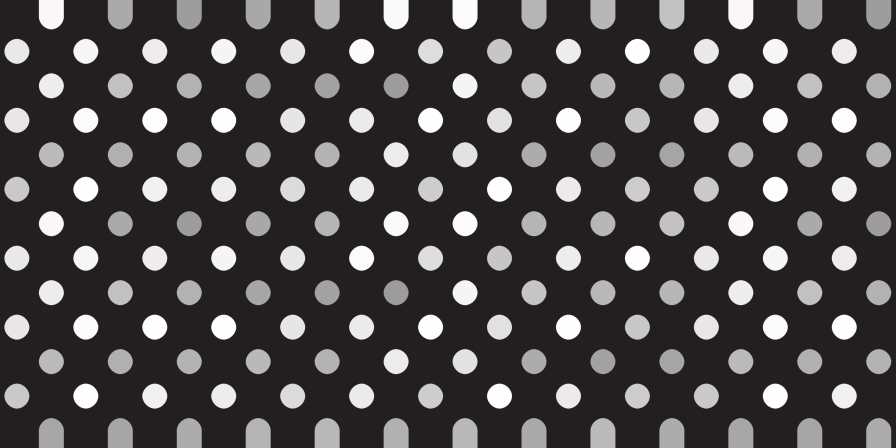
A Shadertoy shader for this pattern:

```glsl
// Staggered rows of softly squared grey dots on a near-black ground.
// A clamped grid stretches the first and last rows to the canvas edges;
// hashed tones repeat every ten columns and six rows.

float hash(vec2 p) {
    vec3 q = fract(vec3(p.xyx) * 0.1031);
    q += dot(q, q.yzx + 33.33);
    return fract((q.x + q.y) * q.z);
}

float dotTone(float col, float row) {
    vec2 cell = mod(vec2(col, row), vec2(10.0, 6.0));
    float h = hash(cell + vec2(7.0, 3.0));

    // The closing row has its own dim tones
    if (row > 11.5) return mix(0.62, 0.74, hash(vec2(cell.x, 41.0)));

    // Odd rows are light throughout
    if (mod(row, 2.0) > 0.5) return min(mix(0.77, 1.04, h), 1.0);

    // Even rows are dim, with light columns that each skip a row
    bool lightColumn = cell.x < 0.5 || abs(cell.x - 5.5) < 0.6;
    bool skipped = abs(cell.y - (4.0 - 0.4 * cell.x)) < 0.1;
    return lightColumn && !skipped ? mix(0.88, 1.0, h) : mix(0.61, 0.78, h);
}

// Approximate distance to a dot with slightly flattened diagonals
float dotDistance(vec2 p, float radius) {
    vec2 a = pow(abs(p), vec2(1.88));
    return pow(a.x + a.y, 1.0 / 1.88) - radius;
}

void mainImage(out vec4 fragColor, in vec2 fragCoord) {
    // Grid measured in row steps, counted down from the top
    float rowStep = 0.07695;
    vec2 uv = fragCoord / iResolution.y;
    vec2 grid = vec2(uv.x, 1.0 - uv.y) / rowStep - 0.49;
    grid.y = clamp(grid.y, 0.0, 12.0);

    // Nearest dot, with even rows shifted by half a column
    float row = floor(grid.y + 0.5);
    float shift = 1.0 - mod(row, 2.0);
    float col = floor((grid.x - shift) * 0.5 + 0.5);
    vec2 center = vec2(col * 2.0 + shift, row);

    // Smoothed fill
    float pixel = 1.0 / (iResolution.y * rowStep);
    float d = dotDistance(grid - center, 0.362);
    float coverage = 1.0 - smoothstep(-0.7 * pixel, 0.7 * pixel, d);

    vec3 ground = vec3(0.137, 0.122, 0.126);
    vec3 grey = dotTone(col, row) * vec3(1.0, 0.995, 0.998);
    fragColor = vec4(mix(ground, grey, coverage), 1.0);
}
```
